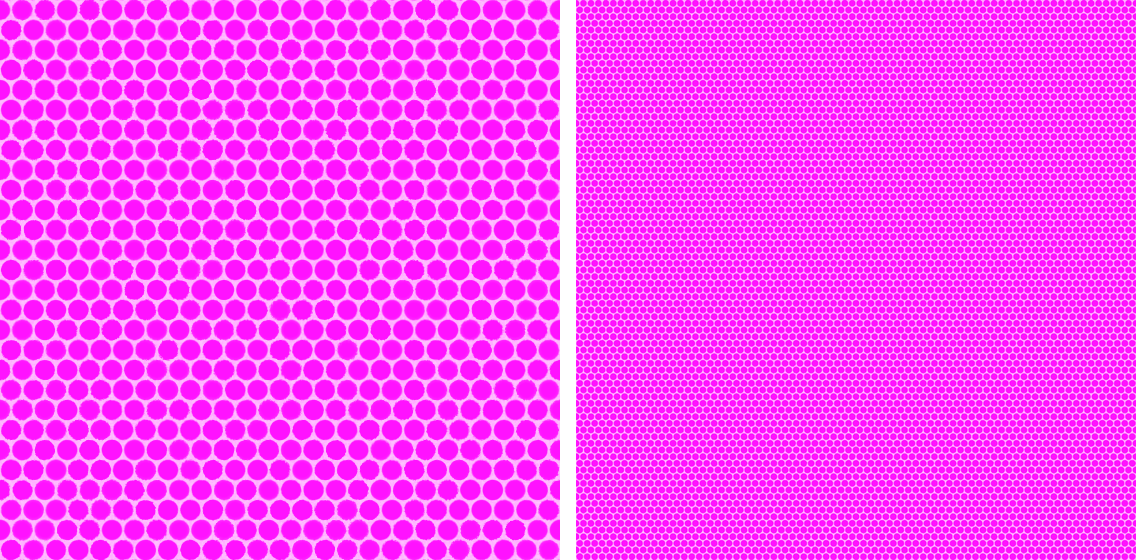
Left, the tile; right, the same tile 3 across and 3 down.
A WebGL 2 fragment shader for this pattern:

```glsl
#version 300 es
precision highp float;
// Staggered rows of magenta dots on a mottled pale pink ground.
// Each dot is a distance field whose rim is frayed by wrapping noise,
// with its own size, roughness and softness taken from a cell hash.

uniform vec2 u_resolution;
out vec4 fragColor;

const vec2 REPEATS = vec2(25.0, 28.0);   // dots across, rows down
const float DOT_RADIUS = 0.455;          // in units of the dot spacing
const vec3 DOT_COLOR = vec3(1.0, 0.07, 1.0);
const vec3 RIM_COLOR = vec3(1.0, 0.28, 1.0);
const vec3 GROUND_DARK = vec3(1.0, 0.66, 1.0);
const vec3 GROUND_LIGHT = vec3(1.0, 0.78, 1.0);

float hash(vec2 cell, float seed) {
    uvec3 v = uvec3(cell, seed);
    uint h = v.x * 374761393u + v.y * 668265263u + v.z * 974634777u;
    h = (h ^ (h >> 13u)) * 1274126177u;
    h = (h ^ (h >> 15u)) * 2246822519u;
    return float((h ^ (h >> 16u)) >> 8u) / 16777216.0;
}

// Value noise that repeats after a whole number of lattice cells
float tileNoise(vec2 uv, float period, float seed) {
    vec2 p = uv * period;
    vec2 i = floor(p);
    vec2 f = fract(p);
    f = f * f * (3.0 - 2.0 * f);
    vec2 a = mod(i, period);
    vec2 b = mod(i + 1.0, period);
    float low = mix(hash(a, seed), hash(vec2(b.x, a.y), seed), f.x);
    float high = mix(hash(vec2(a.x, b.y), seed), hash(b, seed), f.x);
    return mix(low, high, f.y);
}

// Coverage (x) and rim tint (y) of the nearest dot in one row
vec2 rowDot(vec2 grid, float row, float fray, float pixel) {
    float shift = 0.5 * mod(row, 2.0);
    float column = floor(grid.x + shift);
    vec2 center = vec2(column + 0.5 - shift, row + 0.5);
    vec2 cell = mod(vec2(column, row), REPEATS);

    float roughness = mix(0.008, 0.085, hash(cell, 1.0));
    float softness = mix(0.01, 0.03, hash(cell, 2.0));
    float radius = DOT_RADIUS + 0.012 * (hash(cell, 3.0) - 0.5);
    float fade = pow(hash(cell, 4.0), 3.0);

    vec2 offset = (grid - center) * vec2(1.0, REPEATS.x / REPEATS.y);
    float dist = length(offset) - radius + roughness * (fray - 0.42);
    float edge = softness + 0.5 * pixel;
    float cover = 1.0 - smoothstep(-edge, edge, dist);
    float rim = fade * smoothstep(-0.16, 0.0, dist);
    return vec2(cover, cover * rim);
}

void main() {
    vec2 uv = gl_FragCoord.xy / u_resolution;
    vec2 grid = uv * REPEATS;
    float pixel = REPEATS.x / min(u_resolution.x, u_resolution.y);

    // Frayed rims: coarse teeth with finer grain
    float fray = mix(tileNoise(uv, 310.0, 5.0), tileNoise(uv, 520.0, 6.0), 0.35);

    // Dots reach slightly past their rows, so adjoining rows count too
    vec2 ink = vec2(0.0);
    for (float k = -1.0; k <= 1.0; k++) {
        ink = max(ink, rowDot(grid, floor(grid.y) + k, fray, pixel));
    }

    // Mottled ground
    float mottle = mix(tileNoise(uv, 390.0, 7.0), tileNoise(uv, 170.0, 8.0), 0.3);
    vec3 ground = mix(GROUND_DARK, GROUND_LIGHT, mottle);

    vec3 dotColor = mix(DOT_COLOR, RIM_COLOR, 0.4 * ink.y);
    fragColor = vec4(mix(ground, dotColor, ink.x), 1.0);
}
```
